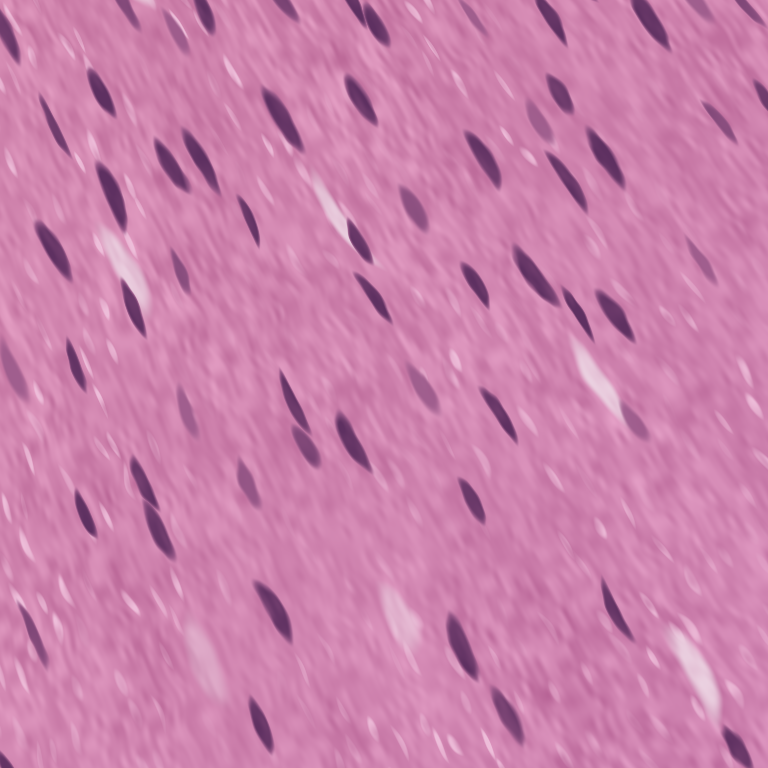
Reproduce this texture procedurally as a Shadertoy shader.

```glsl
// Stained smooth muscle: pink slanted fibres with dark spindle nuclei and pale slits.
#define FIBRE_ANGLE -1.07
#define FIBRE_FAN 0.22
#define GRAIN_CONTRAST 2.5
#define NUCLEUS_SIZE vec2(0.043, 0.0098)
#define SLIT_SIZE vec2(0.021, 0.0046)
#define GAP_SIZE vec2(0.065, 0.015)
#define PINK vec3(0.812, 0.512, 0.682)
#define PINK_STEP vec3(0.036, 0.048, 0.039)
#define HALO vec3(0.62, 0.36, 0.55)
#define CORE vec3(0.37, 0.19, 0.38)
#define PALE vec3(0.93, 0.74, 0.85)
#define LUMEN vec3(0.92, 0.82, 0.88)

vec4 hash4(vec2 p) {
    vec4 q = fract(p.xyxy * vec4(0.1031, 0.1030, 0.0973, 0.1099));
    q += dot(q, q.wzxy + 33.33);
    return fract((q.xxyz + q.yzzw) * q.zywx);
}

float noise(vec2 p) {
    vec2 i = floor(p), f = fract(p);
    f = f * f * (3.0 - 2.0 * f);
    float low = mix(hash4(i).x, hash4(i + vec2(1, 0)).x, f.x);
    float high = mix(hash4(i + vec2(0, 1)).x, hash4(i + vec2(1, 1)).x, f.x);
    return mix(low, high, f.y);
}

// Soft spindles jittered over a grid; keep falls off along the fibres by thinning.
float spindles(vec2 p, vec2 cell, vec2 size, float keep, float thinning, float seed) {
    vec2 home = floor(p / cell);
    float cover = 0.0;
    for (int y = -1; y <= 1; y++)
    for (int x = -1; x <= 1; x++) {
        vec2 id = home + vec2(x, y);
        vec4 h = hash4(id + seed);
        vec4 g = hash4(id + seed + 71.0);
        vec2 centre = (id + 0.5 + 0.75 * (h.xy - 0.5)) * cell;
        vec2 q = p - centre;
        q.y += (h.w - 0.5) * 0.2 * q.x + (g.y - 0.5) * 5.0 * q.x * q.x;
        q /= size * vec2(mix(0.7, 1.15, h.z), mix(0.65, 1.25, g.z));
        q.y *= 1.0 + 0.35 * q.x * (g.w - 0.5);
        float shape = pow(abs(q.x), 1.8) + pow(abs(q.y), 1.8);
        float strength = mix(0.4, 1.0, smoothstep(0.05, 0.5, g.w));
        float present = step(g.x, keep - thinning * centre.x);
        cover = max(cover, present * strength * (1.0 - smoothstep(0.35, 1.45, shape)));
    }
    return cover;
}

void mainImage(out vec4 fragColor, in vec2 fragCoord) {
    vec2 uv = fragCoord / iResolution.xy - 0.5;

    // Fibre frame: x runs along the fibres, y across them
    vec2 along = vec2(cos(FIBRE_ANGLE), sin(FIBRE_ANGLE));
    vec2 p = vec2(dot(uv, along), dot(uv, vec2(-along.y, along.x)));
    p.y *= exp(-FIBRE_FAN * p.x);
    p.y += 0.012 * (noise(p * vec2(5.0, 7.0) + 40.0) - 0.5);

    // Wavy fibrous ground
    vec2 w = p + vec2(0.0, 0.007) * (noise(p * vec2(26.0, 22.0) + 9.0) - 0.5);
    float patches = mix(0.6, 1.3, noise(p * vec2(5.0, 9.0) + 17.0));
    float fine = noise(w * vec2(48.0, 145.0) + 300.0) - 0.5;
    float strands = noise(w * vec2(22.0, 65.0) + 150.0) - 0.5;
    float broad = noise(p * vec2(3.0, 8.0) + 60.0) - 0.5;
    float tone = GRAIN_CONTRAST * patches * (fine + 0.65 * strands) + 1.1 * broad + 0.15;
    vec3 colour = PINK + PINK_STEP * tone;
    colour += vec3(0.005, 0.008, 0.015) * (uv.x - uv.y);

    // Pale slits, gathered along a few fibre seams
    float seam = smoothstep(0.42, 0.75, noise(p * vec2(2.2, 13.0) + 25.0));
    float slits = spindles(w, vec2(0.062, 0.028), SLIT_SIZE, 0.55, 0.0, 210.0);
    slits *= mix(0.12, 0.95, seam) * (0.75 + fine);
    colour = mix(colour, PALE, clamp(slits, 0.0, 1.0));

    // Rare open gaps
    float gaps = spindles(w, vec2(0.42, 0.3), GAP_SIZE, 0.4, 0.0, 520.0);
    colour = mix(colour, LUMEN, gaps * (0.9 + 0.2 * fine));

    // Nuclei: violet rim, mottled dark core
    vec2 n = p + vec2(0.0, 0.003) * fine;
    float nuclei = spindles(n, vec2(0.145, 0.095), NUCLEUS_SIZE, 0.77, 0.75, 830.0);
    float core = smoothstep(0.3, 1.0, nuclei) * (0.88 + 0.35 * strands + 0.25 * fine);
    colour = mix(colour, HALO, smoothstep(0.0, 0.5, nuclei));
    colour = mix(colour, CORE, clamp(core, 0.0, 1.0));

    fragColor = vec4(clamp(colour, 0.0, 1.0), 1.0);
}
```
